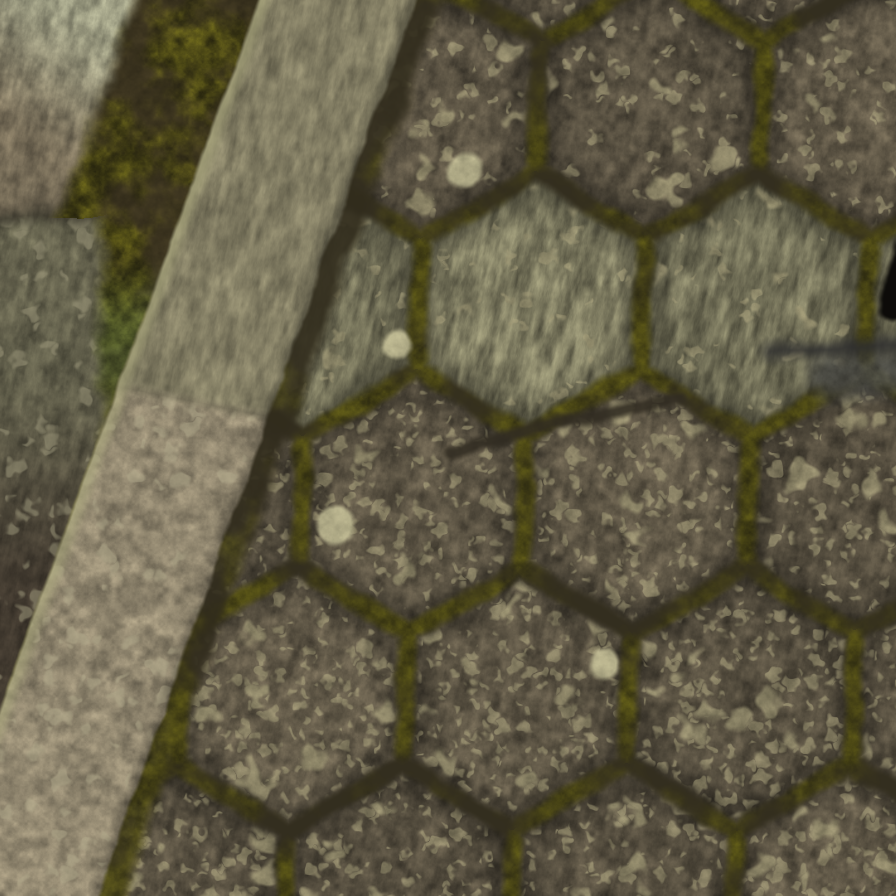
This texture is drawn by a WebGL 1 fragment shader. Its source:

```glsl
precision highp float;
// Weathered hexagonal paving beside a slanted stone kerb, with mossy joints.
// A sheared hex lattice gives the slabs; fractal noise gives the grain and
// jittered cells scatter the lichen. Soft capsules add the stick and shadows.
uniform vec2 u_resolution;

float hash(vec2 p) {
  vec3 q = fract(vec3(p.xyx) * 0.1031);
  q += dot(q, q.yzx + 33.33);
  return fract((q.x + q.y) * q.z);
}

float noise(vec2 p) {
  vec2 i = floor(p), f = fract(p);
  f = f * f * (3.0 - 2.0 * f);
  return mix(mix(hash(i), hash(i + vec2(1, 0)), f.x),
             mix(hash(i + vec2(0, 1)), hash(i + vec2(1, 1)), f.x), f.y);
}

float fbm(vec2 p) {
  float sum = 0.0, amp = 0.5;
  for (int i = 0; i < 4; i++) {
    sum += amp * noise(p);
    p = p * 2.03 + 17.1;
    amp *= 0.5;
  }
  return sum / 0.9375;
}

// 1 inside, 0 outside a signed distance, with a soft edge
float cover(float d, float soft) { return 1.0 - smoothstep(-soft, soft, d); }

float segment(vec2 p, vec2 a, vec2 b) {
  vec2 ab = b - a;
  return length(p - a - ab * clamp(dot(p - a, ab) / dot(ab, ab), 0.0, 1.0));
}

// irregular lichen patches, one candidate per jittered cell
float flecks(vec2 p, float scale, float density) {
  vec2 v = p * scale + 0.7 * vec2(noise(p * scale * 2.3), noise(p * scale * 2.3 + 40.0));
  vec2 base = floor(v);
  float m = 0.0;
  for (int j = -1; j <= 1; j++) {
    for (int i = -1; i <= 1; i++) {
      vec2 cell = base + vec2(i, j);
      vec2 jitter = vec2(hash(cell + 3.7), hash(cell + 91.3));
      float h = hash(cell + 57.0);
      float radius = mix(0.18, 0.5, h * h);
      float present = step(hash(cell + 23.0), density);
      m = max(m, present * cover(length(v - cell - jitter) - radius, 0.13));
    }
  }
  return m;
}

// xy: offset from the slab centre, zw: the centre; slab width is one
vec4 hexCell(vec2 q) {
  vec2 s = vec2(1.0, 1.7320508);
  vec2 a = mod(q + 0.5 * s, s) - 0.5 * s;
  vec2 b = mod(q, s) - 0.5 * s;
  vec2 g = dot(a, a) < dot(b, b) ? a : b;
  return vec4(g, q - g);
}

vec3 mossColor(float n) { return mix(vec3(0.15, 0.14, 0.06), vec3(0.41, 0.39, 0.10), n); }

vec3 paving(vec2 p, vec2 wob, float grain, float streak) {
  vec2 q = p + wob - vec2(0.460, 0.440);
  q = vec2(q.x - 0.035 * q.y, q.y * 0.984) / 0.25;
  vec4 hex = hexCell(q);
  vec2 g = abs(hex.xy);
  float slant = dot(g, vec2(0.5, 0.8660254));
  float edge = 0.5 - max(g.x, slant);
  float row = floor(hex.w / 0.866 + 0.5);
  float grey = 1.0 - step(0.5, abs(row - 1.0));
  float lower = 1.0 - step(0.5, row);
  float tone = hash(floor(hex.zw * 2.0 + 0.5) + 60.0);

  vec3 stone = mix(vec3(0.345, 0.315, 0.255), vec3(0.45, 0.44, 0.345), grey);
  stone *= 0.93 + 0.14 * tone;
  stone *= 0.45 + 1.1 * mix(grain, streak, 0.35 + 0.4 * grey);
  stone *= mix(0.72, 1.05, smoothstep(0.02, 0.17, edge));
  float small = flecks(p, 62.0, 0.28 + 0.32 * lower - 0.12 * grey);
  float large = flecks(p + 5.0, 29.0, 0.17 + 0.08 * lower - 0.07 * grey);
  vec3 lichen = vec3(0.64, 0.61, 0.47) * (0.75 + 0.45 * grain);
  stone = mix(stone, lichen, max(small * 0.6, large * 0.75) * smoothstep(0.03, 0.08, edge));

  float upright = smoothstep(-0.03, 0.04, g.x - slant);
  float growth = smoothstep(0.3, 0.7, fbm(p * 13.0 + 8.0) + 0.22 * upright);
  vec3 joint = mix(vec3(0.20, 0.18, 0.12), mossColor(grain * 1.05), growth);
  return mix(joint, stone, smoothstep(0.016, 0.062, edge));
}

vec3 leftGround(vec2 p, vec2 wob, float grain, float streak) {
  vec2 w = p + wob * 2.0;
  float border = mix(0.115, 0.150 - 0.35 * (1.0 - w.y), step(0.76, w.y));
  float upper = smoothstep(0.75, 0.775, w.y);
  vec3 pale = mix(vec3(0.46, 0.42, 0.34), vec3(0.60, 0.60, 0.50),
                  smoothstep(0.80, 1.0, p.y + p.x * 0.6 - 0.05));
  vec3 rough = mix(vec3(0.39, 0.38, 0.30), vec3(0.25, 0.22, 0.18), smoothstep(0.6, 0.32, p.y) );
  vec3 stone = mix(rough, pale, upper) * (0.5 + mix(grain, streak, 0.5));
  float spots = flecks(p, 48.0, 0.4) * (1.0 - upper);
  stone = mix(stone, vec3(0.60, 0.58, 0.47), spots * 0.55);
  stone *= 1.0 - 0.4 * cover(abs(w.y - 0.762) - 0.008, 0.012);
  float clump = smoothstep(0.32, 0.68, fbm(p * 22.0));
  vec3 soil = mix(vec3(0.23, 0.20, 0.12), mossColor(grain), clump) * (0.75 + 0.5 * grain);
  soil = mix(soil, vec3(0.31, 0.35, 0.17) * (0.5 + grain), cover(abs(p.y - 0.61) - 0.06, 0.05) * 0.8);
  return mix(soil, stone, cover(w.x - border, 0.012));
}

void main() {
  vec2 p = gl_FragCoord.xy / u_resolution;
  vec2 wob = 0.012 * (vec2(fbm(p * 24.0), fbm(p * 24.0 + 30.0)) - 0.5);
  float grain = fbm(p * 85.0);
  float streak = fbm(vec2((p.x - 0.2 * p.y) * 120.0, p.y * 38.0));
  float down = 1.0 - p.y;
  float leftEdge = p.x + wob.x * 0.5 - (0.289 - 0.365 * down);
  float rightEdge = p.x + wob.x - (0.465 - 0.355 * down);

  // ground on both sides and the mossy gutter
  vec3 col = paving(p, wob, grain, streak);
  float growth = smoothstep(0.42, 0.68, fbm(p * 11.0 + 3.0));
  vec3 gutter = mix(vec3(0.19, 0.17, 0.11), mossColor(grain), growth);
  col = mix(col, gutter, cover(rightEdge - 0.028 - wob.y, 0.010) * 0.9);
  col = mix(col, leftGround(p, wob, grain, streak), cover(leftEdge, 0.003));

  // kerb: streaked upper block, speckled lower block, pale left bevel
  float lowerBlock = cover(p.y - 0.555 + 0.2 * (p.x - 0.2), 0.012);
  vec3 kerb = mix(vec3(0.505, 0.485, 0.385), vec3(0.56, 0.52, 0.43), lowerBlock);
  kerb *= 0.62 + 0.76 * mix(streak, grain, 0.3 + 0.5 * lowerBlock);
  kerb = mix(kerb, vec3(0.70, 0.67, 0.55), flecks(p + 2.0, 46.0, 0.35) * 0.5 * lowerBlock);
  kerb *= 1.0 - 0.16 * cover(abs(p.y - 0.555 + 0.2 * (p.x - 0.2)) - 0.002, 0.006);
  kerb = mix(kerb, vec3(0.67, 0.66, 0.49), 0.6 * cover(leftEdge - 0.012, 0.009));
  kerb *= 1.0 - 0.3 * cover(-rightEdge - 0.006, 0.010);
  col = mix(col, kerb, cover(max(-leftEdge, rightEdge), 0.003));

  // brightest lichen discs
  vec2 w = p + wob;
  float disc = min(length(w - vec2(0.518, 0.811)) - 0.018, length(w - vec2(0.673, 0.258)) - 0.017);
  disc = min(disc, length(w - vec2(0.443, 0.616)) - 0.016);
  disc = min(disc, length(w - vec2(0.375, 0.414)) - 0.021);
  col = mix(col, vec3(0.73, 0.71, 0.56) * (0.85 + 0.3 * grain), cover(disc, 0.004) * 0.9);

  // fallen stick, bluish shadow and dark hollow at the right
  float stick = min(segment(w, vec2(0.505, 0.496), vec2(0.592, 0.521)),
                    segment(w, vec2(0.592, 0.521), vec2(0.76, 0.553)));
  col = mix(col, vec3(0.19, 0.17, 0.13), cover(stick - 0.007, 0.005) * 0.85);
  float shade = segment(w, vec2(0.86, 0.607), vec2(1.0, 0.613)) - 0.008;
  float pool = segment(w, vec2(0.93, 0.58), vec2(1.02, 0.585)) - 0.024;
  col = mix(col, vec3(0.29, 0.29, 0.27) * (0.7 + 0.6 * grain), cover(pool, 0.018) * 0.85);
  col = mix(col, vec3(0.18, 0.18, 0.18), cover(shade, 0.010) * 0.8);
  float hollow = segment(w, vec2(1.008, 0.72), vec2(0.996, 0.655)) - 0.014;
  col = mix(col, vec3(0.05, 0.045, 0.035), cover(hollow, 0.005));
  gl_FragColor = vec4(clamp(col, 0.0, 1.0), 1.0);
}
```
